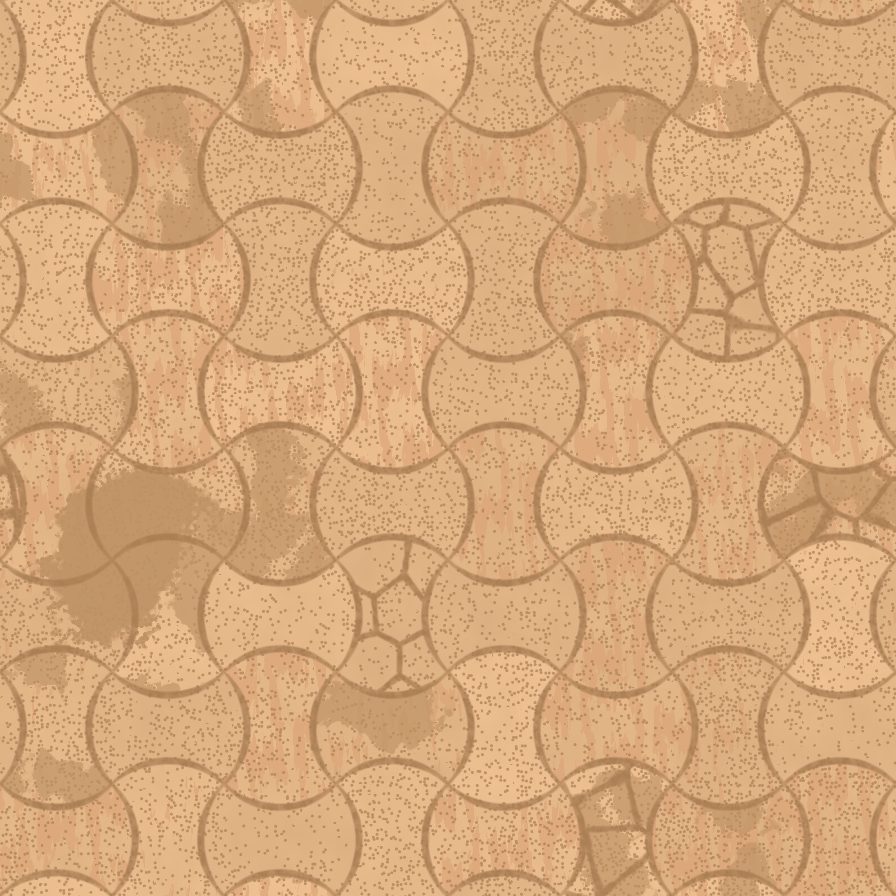
A WebGL 1 fragment shader for this texture:

```glsl
precision highp float;

uniform vec2 u_resolution;

const float REPEATS = 8.0;
const float ARC_RADIUS = 0.70711;    // circle through the corners of a unit cell
const float JOINT_WIDTH = 0.031;     // half width, in cells
const float CRACK_WIDTH = 0.024;
const float CRACK_SCALE = 2.1;
const float SPECKLE_SCALE = 25.0;
const float SPECKLE_RADIUS = 0.33;
const vec2 STAIN_CENTER = vec2(1.08, 3.05);
const vec3 LIGHT = vec3(0.94, 0.76, 0.58);
const vec3 SHADE = vec3(0.80, 0.63, 0.45);
const vec3 RUST = vec3(0.85, 0.63, 0.46);
const vec3 SPECK = vec3(0.70, 0.52, 0.35);
const vec3 STAIN = vec3(0.74, 0.57, 0.39);
const vec3 GROOVE = vec3(0.66, 0.49, 0.32);

vec2 hash2(vec2 p) {
  vec3 a = fract(p.xyx * vec3(0.1031, 0.1030, 0.0973));
  a += dot(a, a.yzx + 33.33);
  return fract((a.xx + a.yz) * a.zy);
}

// Nearest distance, second distance, random value of the nearest point
vec3 cellular(vec2 p) {
  vec2 base = floor(p);
  vec3 best = vec3(9.0, 9.0, 0.0);
  for (int y = -1; y <= 1; y++) {
    for (int x = -1; x <= 1; x++) {
      vec2 c = base + vec2(float(x), float(y));
      vec2 r = hash2(c + 50.0);
      float d = length(c + 0.1 + 0.8 * r - p);
      if (d < best.x) best = vec3(d, best.x, hash2(c + 91.0).x);
      else best.y = min(best.y, d);
    }
  }
  return best;
}

// Layered, rotated sines, roughly -1 to 1
float ripple(vec2 p) {
  float sum = 0.0;
  float amp = 0.5;
  for (int i = 0; i < 5; i++) {
    p = mat2(1.5, 1.1, -1.1, 1.5) * p + 1.7;
    sum += amp * sin(p.x + 2.0 * sin(p.y));
    amp *= 0.55;
  }
  return sum;
}

// Antialiased test for x < edge
float below(float x, float edge, float blur) {
  return 1.0 - smoothstep(edge - blur, edge + blur, x);
}

// A few broken tiles, swinging from side to side up the floor
float isCracked(vec2 tile) {
  float hit = 0.0;
  for (int i = 0; i < 4; i++) {
    float k = float(i);
    vec2 spot = floor(vec2(5.2 + 0.3 * k - 2.31 * sin(2.0944 * k), 0.4 + 1.667 * k));
    hit = max(hit, below(distance(spot, tile), 0.5, 0.1));
  }
  return hit;
}

void main() {
  vec2 p = gl_FragCoord.xy / u_resolution * REPEATS;
  float pixel = REPEATS / min(u_resolution.x, u_resolution.y);

  // Interlocking tiles: two bulging and two hollow sides, turned on alternate cells
  vec2 cell = floor(p);
  vec2 f = p - cell - 0.5;
  bool wide = mod(cell.x + cell.y, 2.0) < 0.5;
  vec2 q = wide ? f : f.yx;
  vec2 across = vec2(0.0, sign(q.y));
  float hollow = length(q - across) - ARC_RADIUS;
  float joint = min(abs(hollow), ARC_RADIUS - length(q));
  vec2 tile = cell;
  if (hollow < 0.0) tile += wide ? across : across.yx;
  tile = mod(tile, REPEATS);
  vec2 look = hash2(tile + 3.0);
  vec2 wear = hash2(tile + 27.0);

  // Tile tone
  float soft = ripple(p * 2.5 + 9.0 * look);
  float tone = 0.5 + 0.42 * look.x + 0.1 * soft;
  vec3 color = mix(SHADE, LIGHT, clamp(tone, 0.0, 1.0));

  // Upright rust streaks on some tiles
  vec3 grain = cellular(p * SPECKLE_SCALE);
  float rough = 0.2 * (grain.z - 0.5);
  float streak = ripple(p * vec2(11.0, 3.0) + 20.0 * wear) + rough;
  float streakLimit = mix(1.2, 0.05, smoothstep(0.3, 0.9, look.y));
  color = mix(color, RUST, 0.6 * (1.0 - below(streak, streakLimit, 0.08)));

  // Speckles, denser on some tiles
  float density = 0.22 + 0.35 * wear.x + 0.18 * soft;
  float speck = below(grain.x, SPECKLE_RADIUS, 0.6 * pixel * SPECKLE_SCALE);
  color = mix(color, SPECK, 0.8 * speck * step(grain.z, density));

  // Small ragged stains, and one broad smear
  float patches = ripple(p * 1.6 + 13.0 * wear) + rough;
  float dirt = 0.65 * step(0.82, wear.y) * (1.0 - below(patches, 0.2, 0.06));
  vec2 s = p - STAIN_CENTER;
  float smear = length(vec2(0.7 * (s.x + s.y), 1.0 * (s.x - s.y)));
  smear += 0.25 * ripple(p * 2.0) + rough;
  dirt = max(dirt, 0.9 * below(smear, 0.85, 0.06));
  color = mix(color, STAIN, dirt);

  // Joints thin out and fade towards the corners
  float fray = ripple(p * 9.0);
  float middle = smoothstep(0.02, 0.4, length(0.5 - abs(f)));
  float width = JOINT_WIDTH * mix(0.5, 1.0, middle) * (1.0 + 0.2 * fray);
  float line = below(joint + 0.006 * fray, width, 0.008 + 0.5 * pixel);

  // Cracks split broken tiles into pieces
  vec3 shard = cellular(p * CRACK_SCALE + 7.3 * look);
  float gap = 0.5 * (shard.y - shard.x) / CRACK_SCALE;
  float crack = isCracked(tile) * below(gap + 0.006 * fray, CRACK_WIDTH, 0.008 + 0.5 * pixel);

  float depth = (0.7 + 0.2 * middle) * (0.9 + 0.2 * ripple(p * 14.0));
  color = mix(color, GROOVE, clamp(max(line, crack) * depth, 0.0, 1.0));
  gl_FragColor = vec4(color, 1.0);
}
```
